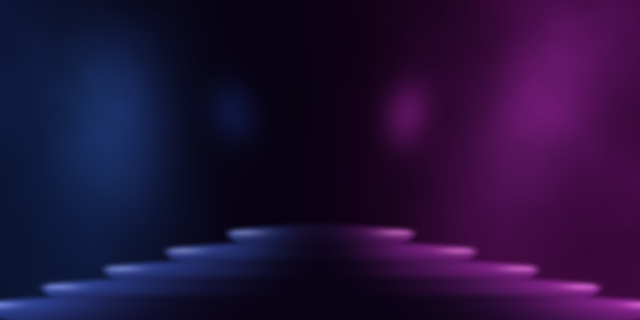
This background is drawn by a Shadertoy shader. Its source:

```glsl
// A dark stage between blue and magenta haze, with five wide steps in front.
// Tilted Gaussian glows and soft noise form the haze; a loop layers the steps
// from back to front, each lit at its two tips and fading to the centre.

const vec3 NIGHT = vec3(0.030, 0.008, 0.070);
const vec3 FLOOR = vec3(0.035, 0.010, 0.080);
const vec3 BLUE_HAZE = vec3(0.045, 0.088, 0.210);
const vec3 PURPLE_HAZE = vec3(0.245, 0.035, 0.250);
const vec3 BLUE_LIGHT = vec3(0.190, 0.330, 0.660);
const vec3 PURPLE_LIGHT = vec3(0.660, 0.170, 0.640);
const int STEP_COUNT = 5;

float hash(vec2 p) {
    p = fract(p * vec2(0.1031, 0.1137));
    p += dot(p, p.yx + 33.33);
    return fract((p.x + p.y) * p.x * 7.31);
}

float noise(vec2 p) {
    vec2 cell = floor(p);
    vec2 f = fract(p);
    f = f * f * (3.0 - 2.0 * f);
    float low = mix(hash(cell), hash(cell + vec2(1.0, 0.0)), f.x);
    float high = mix(hash(cell + vec2(0.0, 1.0)), hash(cell + 1.0), f.x);
    return mix(low, high, f.y);
}

float fbm(vec2 p) {
    float sum = 0.0;
    float amplitude = 0.5;
    for (int i = 0; i < 4; i++) {
        sum += amplitude * noise(p);
        p = p * 2.03 + 17.1;
        amplitude *= 0.5;
    }
    return sum;
}

// Elliptical Gaussian, turned clockwise by tilt radians
float glow(vec2 p, vec2 centre, vec2 radius, float tilt) {
    vec2 q = p - centre;
    float c = cos(tilt);
    float s = sin(tilt);
    q = vec2(c * q.x - s * q.y, s * q.x + c * q.y) / radius;
    return exp(-dot(q, q));
}

vec3 backdrop(vec2 p) {
    float left = 1.0 - smoothstep(0.25, 0.80, p.x);
    float right = smoothstep(1.08, 1.65, p.x);
    left *= 1.0 - 0.65 * glow(p, vec2(0.38, 1.05), vec2(0.32, 0.20), 0.0);
    right *= 1.0 - 0.35 * glow(p, vec2(1.38, 0.95), vec2(0.18, 0.30), 0.0);

    vec3 col = NIGHT + vec3(0.045, 0.0, 0.025) * smoothstep(0.85, 1.20, p.x);
    col = mix(col, BLUE_HAZE, left);
    col = mix(col, PURPLE_HAZE, right);

    // Large side glows
    col += vec3(0.055, 0.105, 0.200) * glow(p, vec2(0.33, 0.63), vec2(0.17, 0.29), -0.25);
    col += vec3(0.190, 0.065, 0.205) * glow(p, vec2(1.69, 0.66), vec2(0.17, 0.30), 0.50);

    // Small distant glows
    col += vec3(0.025, 0.070, 0.165) * glow(p, vec2(0.73, 0.645), vec2(0.075, 0.10), -0.35);
    col += vec3(0.230, 0.055, 0.220) * glow(p, vec2(1.268, 0.643), vec2(0.07, 0.10), 0.25);
    return col * (0.80 + 0.42 * fbm(p * 4.5));
}

// Blends one step over the colour behind it
vec3 addStep(vec3 behind, vec2 q, float halfWidth, vec3 light) {
    float side = abs(q.x);
    float inset = halfWidth - side;
    float down = max(-q.y, 0.0);

    // The outline is shallow above the tips and deeper below them
    float depth = q.y > 0.0 ? 0.030 : 0.090;
    float edge = depth * sqrt(clamp(inset / 0.30, 0.0, 1.0));
    float mask = smoothstep(-0.012, 0.016, edge - abs(q.y));
    mask *= smoothstep(-0.01, 0.04, inset);

    float fade = exp(-pow(max(inset, 0.0) / 0.44, 2.0));
    fade *= mix(0.28, 1.0, smoothstep(0.0, 0.28, side));
    fade *= exp(-down / 0.11);
    vec3 col = mix(behind, FLOOR + light * fade * 0.82, mask);

    // Pale highlight near each tip
    float spark = glow(vec2(side, q.y), vec2(halfWidth - 0.065, 0.0), vec2(0.065, 0.013), 0.0);
    spark *= smoothstep(-0.01, 0.04, inset);
    return col + vec3(0.22, 0.20, 0.17) * spark;
}

void mainImage(out vec4 fragColor, in vec2 fragCoord) {
    vec2 p = fragCoord / iResolution.xy * vec2(2.0, 1.0);
    vec3 col = backdrop(p);
    vec3 light = mix(BLUE_LIGHT, PURPLE_LIGHT, smoothstep(0.85, 1.15, p.x));

    // Steps widen and descend toward the viewer
    for (int i = 0; i < STEP_COUNT; i++) {
        float row = float(i);
        vec2 centre = vec2(1.003, 0.273 - 0.0565 * row);
        float halfWidth = 0.305 + 0.193 * row;
        float power = 0.78 + 0.07 * row;
        col = addStep(col, p - centre, halfWidth, light * power);
    }

    fragColor = vec4(clamp(col, 0.0, 1.0), 1.0);
}
```
